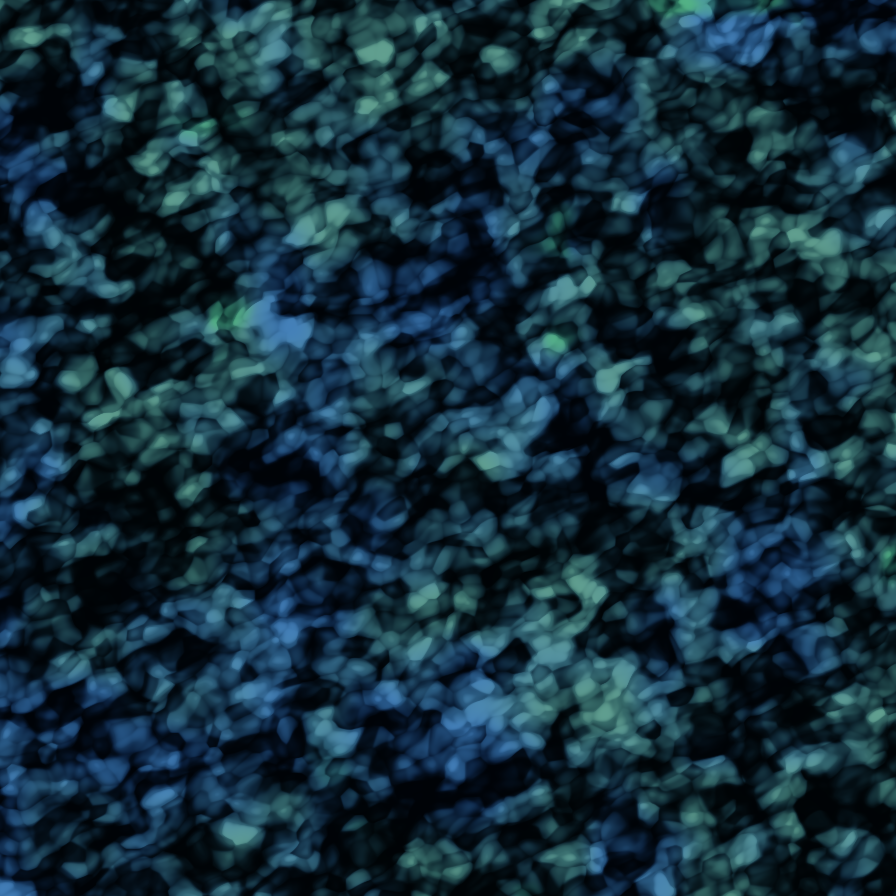
Give the GLSL for this texture, as a three.js fragment shader.

```glsl
varying vec2 vUv;

// Tones from the gaps up to the lit faces
const vec3 BLACK = vec3(0.0, 0.012, 0.025);
const vec3 SHADOW = vec3(0.012, 0.052, 0.085);
const vec3 DEEP = vec3(0.05, 0.14, 0.21);
const vec3 MID = vec3(0.105, 0.24, 0.315);
const vec3 LIGHT = vec3(0.19, 0.38, 0.46);
const vec3 GLINT = vec3(0.34, 0.57, 0.64);

// Hue drift, multiplied over the tones
const vec3 BLUE_TINT = vec3(0.78, 0.88, 1.14);
const vec3 TEAL_TINT = vec3(1.12, 1.10, 0.88);
const vec3 MOSS_TINT = vec3(0.95, 1.22, 0.82);

// Sizes, in cells across the canvas
const float PATCH_FREQ = 7.0;
const float LUMP_FREQ = 25.0;
const float CHIP_FREQ = 47.0;
const float GRIT_FREQ = 92.0;
const float HUE_FREQ = 6.0;
const float MOSS_FREQ = 8.0;

// Shape of the lumps
const float TILT = 0.45;
const float STRETCH = 1.35;
const float WARP = 0.014;
const float EDGE = 15.0;
const float GAP = 0.9;

// Weight of each layer, and the spread of their sum
const float PATCH_AMT = 0.45;
const float LUMP_AMT = 0.9;
const float CHIP_AMT = 0.6;
const float GRIT_AMT = 0.32;
const float SPREAD = 0.3;
const float MOSS_LIFT = 0.9;

float hash(vec2 p) {
  return fract(sin(dot(p, vec2(127.1, 311.7))) * 43758.5453);
}

float noise(vec2 p) {
  vec2 i = floor(p);
  vec2 f = fract(p);
  f = f * f * (3.0 - 2.0 * f);
  float low = mix(hash(i), hash(i + vec2(1.0, 0.0)), f.x);
  float high = mix(hash(i + vec2(0.0, 1.0)), hash(i + vec2(1.0, 1.0)), f.x);
  return mix(low, high, f.y);
}

// Soft Voronoi lumps of random brightness, darker in the gaps; centred on zero
float lumps(vec2 p) {
  vec2 cell = floor(p);
  float total = 0.0;
  float bright = 0.0;
  for (int y = -1; y <= 1; y++) {
    for (int x = -1; x <= 1; x++) {
      vec2 id = cell + vec2(float(x), float(y));
      vec2 jitter = vec2(hash(id + 17.3), hash(id + 41.9));
      vec2 d = id + 0.1 + 0.8 * jitter - p;
      float w = exp(-EDGE * dot(d, d));
      total += w;
      bright += w * hash(id + 73.7);
    }
  }
  float distSq = -log(total + 1e-6) / EDGE;
  return bright / total - 0.5 - GAP * (distSq - 0.18);
}

// Colour ramp, placed by the share of the area below each tone
vec3 ramp(float share) {
  vec3 c = mix(BLACK, SHADOW, smoothstep(0.0, 0.17, share));
  c = mix(c, DEEP, clamp((share - 0.17) / 0.27, 0.0, 1.0));
  c = mix(c, MID, clamp((share - 0.44) / 0.29, 0.0, 1.0));
  c = mix(c, LIGHT, clamp((share - 0.73) / 0.2, 0.0, 1.0));
  return mix(c, GLINT, smoothstep(0.93, 1.0, share));
}

void main() {
  // Warp, then tilt and stretch the grain up to the right
  vec2 bend = vec2(noise(vUv * 31.0 + 5.0), noise(vUv * 31.0 + 59.0)) - 0.5;
  vec2 p = vUv + WARP * bend;
  float c = cos(TILT);
  float s = sin(TILT);
  vec2 q = vec2(c * p.x + s * p.y, (c * p.y - s * p.x) * STRETCH);

  // Layered relief
  float relief = LUMP_AMT * lumps(q * LUMP_FREQ);
  relief += CHIP_AMT * lumps(q * CHIP_FREQ + 31.0);
  relief += GRIT_AMT * (noise(q * GRIT_FREQ) - 0.5);
  relief += PATCH_AMT * (noise(q * PATCH_FREQ + 11.0) - 0.5);

  // Rare mossy patches, a little brighter than the rest
  float moss = 0.8 * noise(p * MOSS_FREQ + 23.0) + 0.2 * noise(p * 29.0 + 3.0);
  moss = smoothstep(0.76, 0.9, moss);

  // Relief to area share through a logistic curve
  float z = relief / SPREAD + MOSS_LIFT * moss;
  vec3 color = ramp(1.0 / (1.0 + exp(-1.7 * z)));

  // Drift between blue and teal
  float hue = 0.6 * noise(p * HUE_FREQ + 67.0) + 0.4 * noise(p * 19.0 + 83.0);
  vec3 tint = mix(BLUE_TINT, TEAL_TINT, smoothstep(0.2, 0.8, hue));
  color *= mix(tint, MOSS_TINT, moss);

  gl_FragColor = vec4(color, 1.0);
}
```
